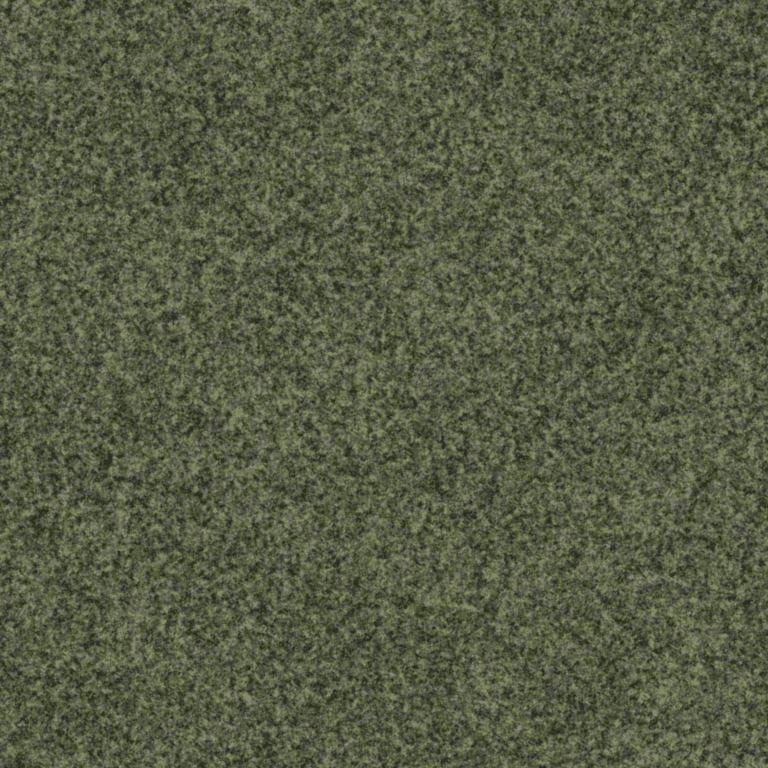
A Shadertoy shader for this texture:

```glsl
// Fine mossy green speckle, like felt or close-grained stone.
// Rotated layers of value noise, from soft mottling to single grains, set the
// tone; a separate layer shifts the hue between grey green and yellow green.

const vec3 MEAN_GREEN = vec3(0.341, 0.362, 0.266);
const vec3 TONE_STEP = vec3(0.076, 0.077, 0.060);   // one deviation of brightness
const vec3 HUE_STEP = vec3(-0.002, 0.005, -0.019);  // one deviation towards yellow
const float NOISE_GAIN = 4.66;                      // brings value noise to unit deviation

// Integer hash of a lattice point and a layer seed, in 0..1
float hash(ivec2 cell, uint seed) {
    uvec2 q = uvec2(cell) * uvec2(1597334673u, 3812015801u);
    uint h = (q.x ^ q.y ^ (seed * 2654435769u)) * 747796405u;
    h = ((h >> 16) ^ h) * 2246822519u;
    h = ((h >> 13) ^ h) * 3266489917u;
    h ^= h >> 16;
    return float(h >> 8) / 16777216.0;
}

// Smooth value noise in 0..1
float valueNoise(vec2 p, uint seed) {
    ivec2 cell = ivec2(floor(p));
    vec2 f = fract(p);
    vec2 w = f * f * (3.0 - 2.0 * f);
    float low = mix(hash(cell, seed), hash(cell + ivec2(1, 0), seed), w.x);
    float high = mix(hash(cell + ivec2(0, 1), seed), hash(cell + ivec2(1, 1), seed), w.x);
    return mix(low, high, w.y);
}

vec2 rotate(vec2 p, float angle) {
    float c = cos(angle), s = sin(angle);
    return vec2(c * p.x - s * p.y, s * p.x + c * p.y);
}

// Zero-mean noise layer with unit deviation; frequency is cells per canvas
float layer(vec2 uv, float frequency, float angle, uint seed) {
    return (valueNoise(rotate(uv, angle) * frequency, seed) - 0.5) * NOISE_GAIN;
}

void mainImage(out vec4 fragColor, in vec2 fragCoord) {
    vec2 uv = fragCoord / iResolution.y;

    // Brightness: faint mottling, dark clumps, crumbs and fine grain
    float mottling = layer(uv, 9.0, 0.4, 1u);
    float clumps = layer(uv, 135.0, 0.2, 2u);
    float crumbs = layer(uv, 250.0, 0.9, 3u);
    float grain = layer(uv, 430.0, 0.55, 4u);
    float tone = 0.10 * mottling + 0.60 * clumps + 0.58 * crumbs + 0.54 * grain;
    tone = clamp(tone, -2.3, 2.3);

    // Hue: small patches of yellower and greyer green
    float hue = 0.75 * layer(uv, 190.0, 1.2, 5u) + 0.65 * layer(uv, 380.0, 0.7, 6u);

    vec3 color = MEAN_GREEN + tone * TONE_STEP + hue * HUE_STEP;
    fragColor = vec4(clamp(color, 0.0, 1.0), 1.0);
}
```
